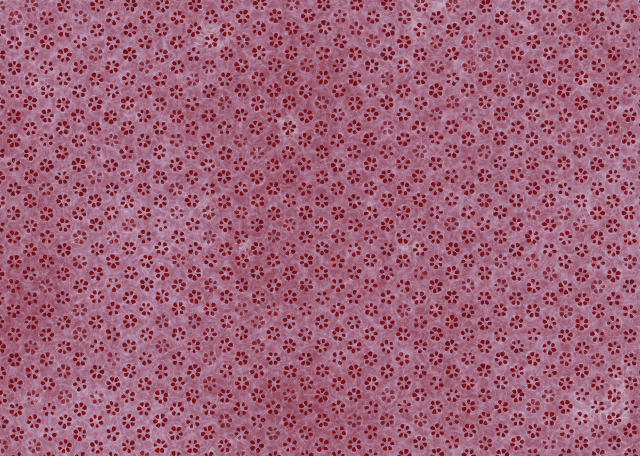
A WebGL 2 fragment shader for this texture:

```glsl
#version 300 es
precision highp float;
uniform vec2 u_resolution;
out vec4 fragColor;

float hash(vec2 p) {
    vec3 q = fract(p.xyx * 0.1031);
    q += dot(q, q.yzx + 33.33);
    return fract((q.x + q.y) * q.z);
}

float noise(vec2 p) {
    vec2 i = floor(p), f = fract(p);
    f = f * f * (3.0 - 2.0 * f);
    return mix(mix(hash(i), hash(i + vec2(1, 0)), f.x),
               mix(hash(i + vec2(0, 1)), hash(i + vec2(1, 1)), f.x), f.y);
}

float clouds(vec2 p) {
    return 0.5 * noise(p) + 0.3 * noise(p * 2.1 + 7.0) + 0.2 * noise(p * 4.7 + 19.0);
}

// Curled threads laid in several directions
float fibres(vec2 p) {
    vec2 curl = 0.012 * vec2(noise(p * 45.0), noise(p * 45.0 + 31.0));
    float sum = 0.0;
    for (int i = 0; i < 5; i++) {
        float k = float(i), a = 0.4 + k * 1.26;
        vec2 q = mat2(cos(a), sin(a), -sin(a), cos(a)) * (p + curl);
        float ridge = abs(noise(q * vec2(42, 135) + k * 17.0) - 0.5);
        sum += 1.0 - smoothstep(0.0, 0.24, ridge);
    }
    return sum / 5.0;
}

// Offset from the nearest flower centre in xy, its seed in zw
vec4 nearestFlower(vec2 p) {
    vec2 cell = vec2(0.071, 0.0537);
    vec4 best = vec4(1);
    for (int k = 0; k < 2; k++) {
        vec2 shift = 0.5 * float(k) * cell + vec2(-0.001, 0.0244);
        vec2 id = floor((p - shift) / cell);
        vec2 seed = id + float(k) * 57.0 + 100.0;
        vec2 jitter = 0.0028 * (vec2(hash(seed), hash(seed + 9.3)) - 0.5);
        vec2 q = p - shift - (id + 0.5) * cell - jitter;
        if (length(q) < length(best.xy)) best = vec4(q, seed);
    }
    return best;
}

// Signed distance to the ring of petal-shaped holes
float petals(vec2 q, vec2 seed) {
    float count = hash(seed + 3.7) < 0.22 ? 5.0 : 6.0;
    float sector = 6.28318 / count;
    float angle = atan(q.y, q.x) + 6.28318 * hash(seed + 5.1);
    float index = floor(angle / sector + 0.5);
    angle -= index * sector;
    float pick = hash(seed * 1.7 + mod(index, count) * 3.1);
    vec2 local = length(q) * vec2(cos(angle), sin(angle));
    local -= vec2(0.0106 + 0.001 * (pick - 0.5), 0.0012 * (fract(pick * 7.0) - 0.5));
    float size = mix(0.78, 1.13, fract(pick * 13.0));
    vec2 halfSize = size * vec2(0.0048, max(0.0038 + 0.22 * local.x, 0.0022));
    return (length(local / halfSize) - 1.0) * 0.0038 * size;
}

void main() {
    vec2 p = gl_FragCoord.xy / u_resolution.y;
    float pixel = 1.0 / u_resolution.y;

    // Gentle stretching of the whole lattice
    vec2 warp = 0.009 * (vec2(noise(p * 3.0), noise(p * 3.0 + 40.0)) - 0.5);
    vec4 flower = nearestFlower(p + warp);
    vec2 q = flower.xy;
    float radius = length(q);
    float hole = petals(q, flower.zw) + 0.0016 * (noise(p * 210.0) - 0.5);

    // Matted ground with rosy thin areas and pale dense ones
    float threads = fibres(p);
    float patches = clouds(p * 3.2 + 4.0);
    float grain = hash(floor(p * 546.0)) - 0.5;
    float density = 0.56 + 0.95 * (threads - 0.42) + 0.75 * (patches - 0.5) + 0.16 * grain;

    // Pale rims around each flower and each hole
    float ring = 1.0 - smoothstep(0.0005, 0.0022, abs(radius - 0.0176));
    float lip = 1.0 - smoothstep(0.0, 0.0017, abs(hole - 0.0009));
    float core = 1.0 - smoothstep(0.003, 0.006, radius);
    density += (0.14 * ring + 0.2 * lip + 0.1 * core) * (0.5 + threads);
    vec3 color = mix(vec3(0.57, 0.27, 0.35), vec3(0.72, 0.56, 0.67), clamp(density, 0.0, 1.25));

    // Rare whitish tufts
    float tuft = smoothstep(0.86, 0.98, noise(p * 11.0 + 60.0)) * threads;
    color = mix(color, vec3(0.82, 0.76, 0.82), 0.8 * tuft);

    // Red backing, shaded under the upper lips and crossed by stray threads
    float shade = 0.65 * noise(p * 150.0 + 11.0) + 0.35 * hash(flower.zw + 8.0);
    vec3 backing = mix(vec3(0.39, 0.06, 0.09), vec3(0.59, 0.045, 0.075), shade);
    backing *= mix(1.0, 0.82, smoothstep(-0.0022, 0.0, hole));
    float open = 1.0 - smoothstep(-0.7 * pixel, 0.7 * pixel, hole);
    float veil = smoothstep(0.55, 0.8, threads) * 0.35;
    veil += 0.3 * smoothstep(0.75, 0.95, hash(flower.zw + 2.9));
    color = mix(color, backing, open * (1.0 - veil));

    fragColor = vec4(color, 1.0);
}
```
